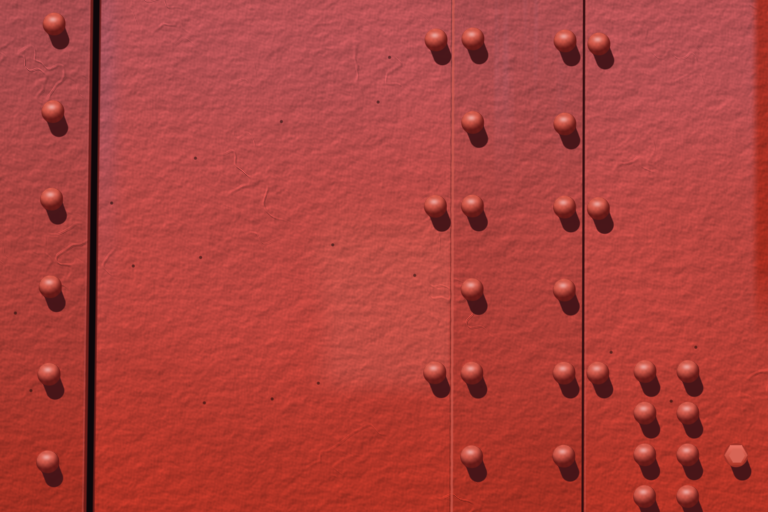
This texture is drawn by a Shadertoy shader. Its source:

```glsl
// Sunlit red painted steel plates with seams, domed rivets and one hex bolt.

vec2 gradientAt(vec2 cell) {
    vec3 h = fract(cell.xyx * vec3(.1031, .1030, .0973));
    h += dot(h, h.yzx + 33.33);
    return 2. * fract((h.xx + h.yz) * h.zy) - 1.;
}

float noise(vec2 p) {
    vec2 i = floor(p), f = fract(p), u = f * f * f * (f * (f * 6. - 15.) + 10.);
    vec2 o = vec2(0, 1);
    return mix(mix(dot(gradientAt(i), f), dot(gradientAt(i + o.yx), f - o.yx), u.x),
               mix(dot(gradientAt(i + o), f - o), dot(gradientAt(i + 1.), f - 1.), u.x), u.y);
}

// Soft blob, 1 at the centre and falling off with the given radii
float blob(vec2 p, vec2 centre, vec2 radii) {
    vec2 d = (p - centre) / radii;
    return exp(-dot(d, d));
}

// Height of the paint: brush ripples, grain and wrinkled creases
float paintHeight(vec2 p) {
    float h = noise(p * vec2(26., 40.)) * .5 + noise(p * vec2(70., 95.)) * .3 + noise(p * 190.) * .14;
    float worn = smoothstep(.12, .45, noise(p * 5. + 7.) + .4 * blob(p, vec2(.76, .49), vec2(.13, .12)));
    float crease = smoothstep(.07, 0., abs(noise(p * vec2(13., 19.) + noise(p * 30.) * .6)));
    return h + crease * worn * .3;
}

float capsule(vec2 p, vec2 end, float radius) {
    return length(p - end * clamp(dot(p, end) / dot(end, end), 0., 1.)) - radius;
}

float hexagon(vec2 p, float radius) {
    p = abs(p);
    return max(p.y, dot(p, vec2(.866, .5))) - radius;
}

float cover(float d, float soft) {
    return smoothstep(soft, -soft, d);
}

void castShadow(inout vec3 col, vec2 p, float px) {
    float d = capsule(p, vec2(.0125, -.032), .0175);
    col = mix(col, vec3(.26, .075, .09), .95 * cover(d, px));
}

void drawDome(inout vec3 col, vec2 p, float px) {
    float radius = .0222;
    vec2 n = p / radius;
    vec3 normal = normalize(vec3(n, sqrt(max(1. - dot(n, n), .03))));
    float light = max(dot(normal, normalize(vec3(-.25, .65, .7))), 0.);
    vec3 dome = mix(vec3(.40, .10, .09), vec3(.83, .35, .29), smoothstep(.05, .9, light));
    dome *= 1. + .12 * noise(p * 150.);
    dome = mix(dome, vec3(.95, .71, .69), .75 * blob(n, vec2(-.12, .4), vec2(.36, .24)));
    col = mix(col, dome, cover(length(p) - radius, px));
}

// Offset from the nearest rivet of a column (x, top, spacing, count)
vec2 nearestRivet(vec2 p, vec4 column) {
    float i = clamp(round((column.y - p.y) / column.z), 0., column.w - 1.);
    return p - vec2(column.x, column.y - i * column.z);
}

void mainImage(out vec4 fragColor, in vec2 fragCoord) {
    vec2 p = fragCoord / iResolution.y;
    float px = 1. / iResolution.y;

    // Verticals lean slightly, most of all on the left
    vec2 q = p;
    q.x += mix(.016, .003, min(p.x / .9, 1.)) * (1. - p.y);

    // Sun-faded paint, pinker towards the top
    float fade = p.y + .06 * noise(p * 3.);
    vec3 col = mix(vec3(.69, .195, .14), vec3(.73, .275, .25), smoothstep(-.05, .55, fade));
    col = mix(col, vec3(.71, .315, .325), smoothstep(.45, .95, fade));
    col *= 1. + .05 * noise(p * 4.5 + 3.);
    col *= mix(.93, 1., smoothstep(.17, .19, q.x));
    col *= 1. - .05 * smoothstep(.88, .89, q.x) * smoothstep(1.145, 1.135, q.x);

    // Pale repainted patch, bluish streaks and a shaded right border
    float patchEdge = p.x + .025 * noise(p * 9.);
    float pale = smoothstep(.59, .67, patchEdge) * smoothstep(.885, .875, q.x)
               * smoothstep(.21, .28, p.y) * smoothstep(.66, .48, p.y);
    col = mix(col, vec3(.77, .34, .30), .55 * pale);
    float streak = smoothstep(.0, .5, noise(vec2(p.x * 55., p.y * 2.)));
    col = mix(col, vec3(.70, .40, .46), .45 * streak * blob(p, vec2(1.01, .95), vec2(.09, .2)));
    col = mix(col, vec3(.60, .33, .40), .45 * blob(p, vec2(.205, .85), vec2(.025, .3)));
    col = mix(col, vec3(.62, .14, .08), .75 * smoothstep(1.465, 1.485, p.x) * smoothstep(.3, .5, p.y));

    // Raking light over the paint relief
    float relief = paintHeight(p) - paintHeight(p + vec2(-.0025, .004));
    col *= 1. + clamp(relief * .55, -.18, .18);

    // Sparse pits
    vec2 cell = floor(p * 7.), jitter = gradientAt(cell + 41.);
    float pit = length(fract(p * 7.) - .5 - .35 * jitter) / 7. - .0028;
    col *= 1. - .5 * cover(pit, px) * step(.55, gradientAt(cell + 9.).x);

    // Open joint on the left, with a worn lip
    float joint = q.x - .1875;
    col = mix(col, vec3(.39, .10, .09), .9 * cover(abs(joint) - .0105, .002));
    col = mix(col, vec3(.055, .025, .035), cover(abs(joint - .001) - .0062, .0022));
    col = mix(col, vec3(.72, .32, .31), .5 * cover(abs(joint + .0125) - .001, px));

    // Raised weld in the middle and thin dark joint on the right
    float weld = q.x - .8855 + .0012 * noise(vec2(3., p.y * 60.));
    col *= 1. - .22 * cover(abs(weld + .0035) - .001, px);
    col = mix(col, vec3(.81, .36, .31), .7 * cover(abs(weld) - .0022, px));
    float slit = q.x - 1.1408;
    col = mix(col, vec3(.78, .36, .34), .45 * cover(abs(slit - .005) - .0012, px));
    col = mix(col, vec3(.20, .05, .06), cover(abs(slit) - .0022, px));

    // Rivet columns
    vec4 columns[7] = vec4[7](
        vec4(.1065, .953, .171, 6), vec4(.852, .922, .325, 3), vec4(.924, .924, .1632, 6),
        vec4(1.104, .920, .1622, 6), vec4(1.170, .914, .3213, 3),
        vec4(1.262, .2744, .0814, 4), vec4(1.346, .2744, .0814, 4));
    for (int i = 0; i < 7; i++) {
        vec2 shadowShift = vec2(.006, -.016);
        castShadow(col, nearestRivet(q - shadowShift, columns[i]) + shadowShift, px);
        drawDome(col, nearestRivet(q, columns[i]), px);
    }

    // Hex bolt on its washer
    vec2 b = p - vec2(1.4375, .111);
    castShadow(col, b, px);
    col = mix(col, vec3(.62, .19, .15), cover(length(b) - .0235, px));
    col = mix(col, vec3(.80, .33, .27) + 6. * b.y, cover(hexagon(b, .0195), px));
    col = mix(col, vec3(.84, .39, .33), cover(hexagon(b - vec2(.002, -.001), .0135), px));

    fragColor = vec4(clamp(col, 0., 1.), 1.);
}
```
